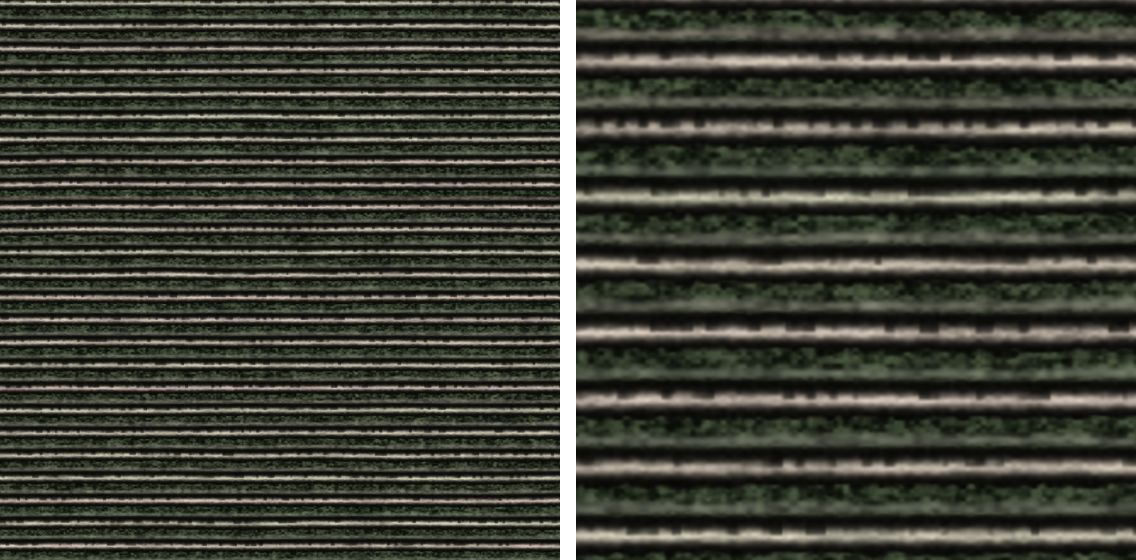
Left, the full canvas; right, a detail of the centre.
Reproduce this texture procedurally as a three.js fragment shader.

```glsl
// Ribbed dark green fabric with thin pale cords running across and worn, grainy threads.
varying vec2 vUv;

float hash(vec2 p) {
  p = fract(p * vec2(0.1031, 0.1137));
  p += dot(p, p.yx + 33.33);
  return fract((p.x + p.y) * p.x * 17.3);
}

float noise(vec2 p) {
  vec2 i = floor(p), f = fract(p);
  f = f * f * (3.0 - 2.0 * f);
  return mix(mix(hash(i), hash(i + vec2(1.0, 0.0)), f.x),
             mix(hash(i + vec2(0.0, 1.0)), hash(i + vec2(1.0, 1.0)), f.x), f.y);
}

float ridge(float offset, float width) {
  return exp(-offset * offset / (width * width));
}

void main() {
  // Rib coordinate: whole numbers lie on the pale cords, counted from the top
  float rib = (1.0 - vUv.y) * 24.774 - 0.161;
  rib += 0.05 * (noise(vec2(vUv.x * 7.0, rib * 0.6 + 5.0)) - 0.5);
  float id = floor(rib + 0.5);
  float fromCord = rib - id;
  float f = fract(rib);
  float row = floor(rib);

  // Grain: fine weave, long fibres and stitches across the ribs
  float weave = noise(vUv * vec2(190.0, 270.0));
  float fine = noise(vUv * vec2(330.0, 390.0) + 41.0);
  float fibre = noise(vec2(vUv.x * 35.0, rib * 8.0) + 17.0);
  float stitch = noise(vec2(vUv.x * 150.0, id * 7.3 + 2.0));
  float column = noise(vec2(vUv.x * 110.0, vUv.y * 9.0) + 70.0);

  // Black grooves
  vec3 color = vec3(0.025, 0.024, 0.014) + 0.025 * fine;

  // Mottled green bed below each cord
  float ragged = f + 0.07 * (weave - 0.5);
  float bed = smoothstep(0.21, 0.33, ragged) * (1.0 - smoothstep(0.64, 0.74, ragged));
  float mottle = smoothstep(0.12, 0.9, 0.45 * weave + 0.3 * fine + 0.25 * fibre);
  vec3 green = mix(vec3(0.04, 0.06, 0.03), vec3(0.28, 0.33, 0.24), mottle);
  color = mix(color, green * (0.8 + 0.4 * column), bed);

  // Grey-green secondary thread
  float thread = ridge(f - 0.6 + 0.05 * (fibre - 0.5), 0.085);
  float threadWear = 0.6 + 0.25 * fibre + 0.3 * weave - 0.2 * (1.0 - column);
  vec3 threadTint = mix(vec3(0.38, 0.42, 0.35), vec3(0.45, 0.43, 0.39), hash(vec2(row, 9.0)));
  color = mix(color, threadTint * threadWear * 1.12, thread * 0.95);

  // Pale cord, notched along its upper edge and tinted from rib to rib
  float upper = 1.0 - smoothstep(-0.06, 0.03, fromCord);
  float cord = ridge(fromCord + 0.03 * (weave - 0.5), 0.102);
  cord *= 1.0 - upper * 0.6 * smoothstep(0.45, 0.85, stitch);
  vec3 cordTint = mix(vec3(0.76, 0.76, 0.66), vec3(0.78, 0.71, 0.67), hash(vec2(id, 3.0)));
  float cordWear = 0.8 + 0.22 * fibre + 0.12 * (fine - 0.5);
  cordWear -= 0.25 * smoothstep(0.5, 0.9, noise(vec2(vUv.x * 9.0, id * 3.7))) * stitch;
  color = mix(color, cordTint * cordWear * 1.06, cord);

  gl_FragColor = vec4(color, 1.0);
}
```
